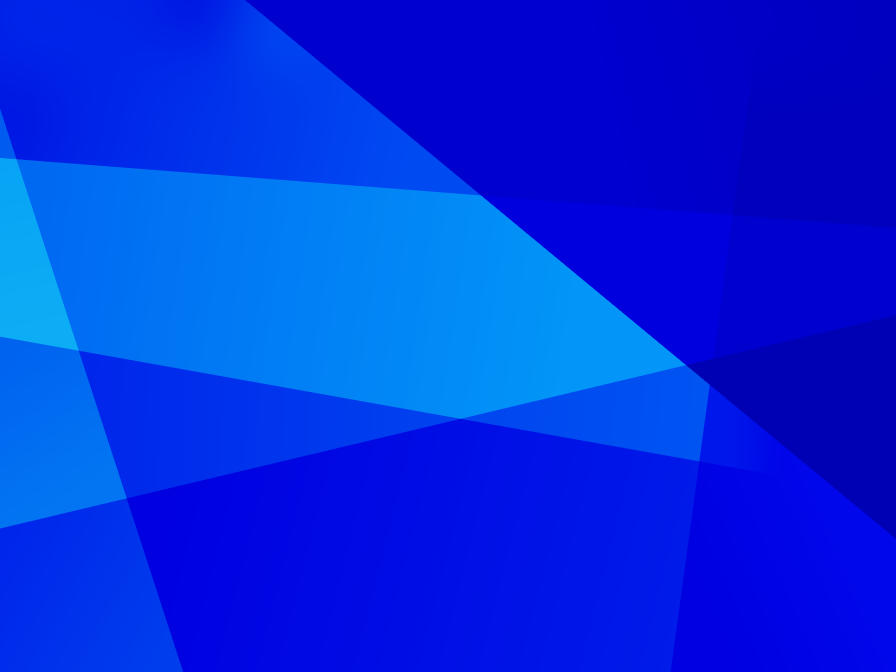
A Shadertoy shader for this background:

```glsl
// Overlapping translucent blue panels cut by six straight lines, with soft gradients.

// Antialiased coverage of the half plane to the left of the direction a -> b.
float leftOf(vec2 p, vec2 a, vec2 b, float pixel) {
    vec2 d = normalize(b - a);
    vec2 q = p - a;
    return clamp((d.x * q.y - d.y * q.x) / pixel + 0.5, 0.0, 1.0);
}

// Linear gradient that runs from one colour at a to another at b.
vec3 ramp(vec2 p, vec2 a, vec2 b, vec3 from, vec3 to) {
    vec2 d = b - a;
    return mix(from, to, clamp(dot(p - a, d) / dot(d, d), 0.0, 1.0));
}

// Soft round spot, 1 at its centre.
float spot(vec2 p, vec2 centre, float radius) {
    vec2 q = (p - centre) / radius;
    return exp(-dot(q, q));
}

// Panel above the bright band, with shaded and lit corners.
vec3 topPanel(vec2 p) {
    vec3 c = ramp(p, vec2(0.05, 0.88), vec2(0.60, 0.74),
                  vec3(0.0, 0.11, 0.90), vec3(0.0, 0.29, 0.95));
    c = mix(c, vec3(0.0, 0.16, 0.92), 0.7 * spot(p, vec2(0.06, 0.97), 0.10));
    c = mix(c, vec3(0.0, 0.07, 0.88), 0.7 * spot(p, vec2(0.29, 1.0), 0.08));
    c = mix(c, vec3(0.0, 0.08, 0.88), 0.6 * spot(p, vec2(0.01, 0.82), 0.07));
    return mix(c, vec3(0.0, 0.28, 0.95), 0.7 * spot(p, vec2(0.42, 0.95), 0.07));
}

// Dark panels beyond the long diagonal.
vec3 darkSide(vec2 p, float aboveBand, float aboveRise, float right) {
    float shade = right * smoothstep(0.97, 0.78, p.y);
    vec3 top = ramp(p, vec2(0.9, 0.9), vec2(1.33, 1.0),
                    vec3(0.0, 0.0, 0.81), vec3(0.0, 0.0, 0.75));
    top = mix(top, vec3(0.0, 0.0, 0.74), shade);
    vec3 middle = mix(vec3(0.0, 0.0, 0.87), vec3(0.0, 0.0, 0.81), right);
    vec3 low = vec3(0.0, 0.0, 0.71);
    return mix(low, mix(middle, top, aboveBand), aboveRise);
}

// Panels under the diagonal and to the right of the left beam.
vec3 litSide(vec2 p, float aboveBand, float aboveFall, float aboveRise, float right) {
    vec3 band = ramp(p, vec2(0.05, 0.62), vec2(0.85, 0.50),
                     vec3(0.0, 0.41, 0.95), vec3(0.01, 0.585, 0.97));
    vec3 leftWedge = ramp(p, vec2(0.14, 0.40), vec2(0.66, 0.38),
                          vec3(0.0, 0.15, 0.92), vec3(0.0, 0.26, 0.94));
    vec3 base = ramp(p, vec2(0.25, 0.25), vec2(1.04, 0.05),
                     vec3(0.0, 0.0, 0.88), vec3(0.0, 0.11, 0.92));
    vec3 baseRight = ramp(p, vec2(1.02, 0.15), vec2(1.25, 0.25),
                          vec3(0.0, 0.0, 0.88), vec3(0.0, 0.03, 0.92));
    vec3 rightWedge = ramp(p, vec2(0.75, 0.38), vec2(1.04, 0.36),
                           vec3(0.0, 0.28, 0.94), vec3(0.0, 0.33, 0.95));
    vec3 wedgeTip = mix(vec3(0.0, 0.09, 0.92), baseRight, smoothstep(1.08, 1.17, p.x));

    vec3 low = mix(base, baseRight, right);
    rightWedge = mix(rightWedge, wedgeTip, right);
    vec3 underRise = mix(low, rightWedge, aboveFall);
    vec3 overRise = mix(leftWedge, band, aboveFall);
    return mix(mix(underRise, overRise, aboveRise), topPanel(p), aboveBand);
}

// Brighter beam along the left edge.
vec3 leftBeam(vec2 p, float aboveBand, float aboveFall, float aboveRise) {
    vec3 top = vec3(0.0, 0.36, 0.94);
    vec3 band = ramp(p, vec2(0.0, 0.75), vec2(0.06, 0.50),
                     vec3(0.03, 0.64, 0.96), vec3(0.05, 0.68, 0.96));
    vec3 wedge = ramp(p, vec2(0.02, 0.47), vec2(0.14, 0.28),
                      vec3(0.0, 0.39, 0.94), vec3(0.01, 0.46, 0.95));
    vec3 low = ramp(p, vec2(0.0, 0.16), vec2(0.24, 0.03),
                    vec3(0.0, 0.15, 0.92), vec3(0.0, 0.24, 0.93));
    vec3 c = mix(low, wedge, aboveRise);
    return mix(mix(c, band, aboveFall), top, aboveBand);
}

void mainImage(out vec4 fragColor, in vec2 fragCoord) {
    // Canvas coordinates: x in 0..4/3, y in 0..1.
    vec2 p = fragCoord / iResolution.xy * vec2(4.0 / 3.0, 1.0);
    float pixel = 1.0 / iResolution.y;

    // The six dividing lines.
    float beyond = leftOf(p, vec2(0.3646, 1.0), vec2(1.3333, 0.198), pixel);
    float aboveBand = leftOf(p, vec2(0.0, 0.765), vec2(1.3333, 0.661), pixel);
    float aboveFall = leftOf(p, vec2(0.0, 0.499), vec2(1.155, 0.293), pixel);
    float aboveRise = leftOf(p, vec2(0.0, 0.2135), vec2(1.3333, 0.531), pixel);
    float pastBeam = leftOf(p, vec2(0.0, 0.8385), vec2(0.2726, 0.0), pixel);
    float right = leftOf(p, vec2(1.12, 0.896), vec2(0.998, 0.0), pixel);

    // Combine the three groups of panels.
    vec3 color = litSide(p, aboveBand, aboveFall, aboveRise, right);
    color = mix(leftBeam(p, aboveBand, aboveFall, aboveRise), color, pastBeam);
    color = mix(color, darkSide(p, aboveBand, aboveRise, right), beyond);
    fragColor = vec4(color, 1.0);
}
```
